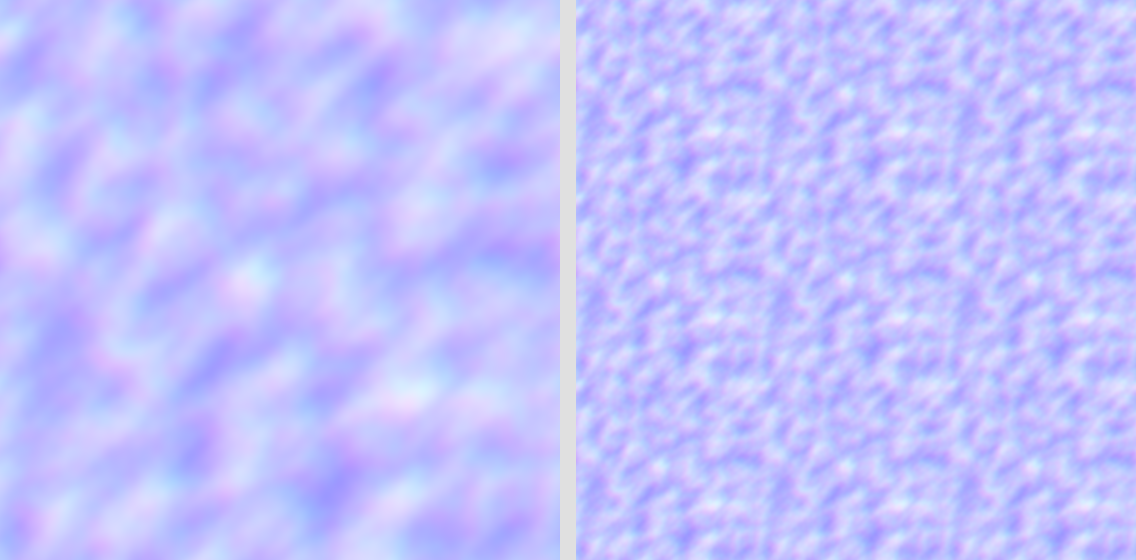
Left: one tile. Right: repeated 3 by 3.
Give the GLSL for this texture map, as a WebGL 2 fragment shader.

```glsl
#version 300 es
precision highp float;
// Soft lilac clouds with pink lower-left and cyan upper-right fringes, tiling.

uniform vec2 u_resolution;
out vec4 fragColor;

const vec3 BASE_COLOR = vec3(0.760, 0.757, 1.0);
const vec2 CONTRAST = vec2(0.205, 0.225);     // red, green swing
const vec2 FRINGE_SHIFT = vec2(0.012, 0.011); // red and green part along this
const float MEDIUM_WEIGHT = 0.50;
const float FINE_WEIGHT = 0.17;

// Whole-number lattices, the coarse one leaning along the rising diagonal
const mat2 COARSE = mat2(8.0, -1.0, -1.0, 8.0);
const mat2 MEDIUM = mat2(16.0, -2.0, -2.0, 16.0);
const mat2 FINE = mat2(32.0, -3.0, -3.0, 32.0);

// Integer hash giving a unit gradient
vec2 gradientAt(vec2 cell, uint seed) {
  uvec2 v = uvec2(ivec2(cell)) + uvec2(seed, seed * 7u);
  v = v * 1664525u + 1013904223u;
  v.x += v.y * 1664525u;
  v.y += v.x * 1664525u;
  v ^= v >> 16u;
  v.x += v.y * 1664525u;
  v.y += v.x * 1664525u;
  v ^= v >> 16u;
  vec2 g = vec2(v & 65535u) / 65535.0 * 2.0 - 1.0;
  return normalize(g + 1e-4);
}

// Brings a lattice cell back into the unit tile
vec2 wrapCell(vec2 cell, mat2 lattice) {
  return round(cell - lattice * floor(inverse(lattice) * cell + 0.0003));
}

float corner(vec2 cell, vec2 offset, vec2 local, mat2 lattice, uint seed) {
  return dot(gradientAt(wrapCell(cell + offset, lattice), seed), local - offset);
}

// Gradient noise that repeats over the unit square
float tiledNoise(vec2 p, mat2 lattice, uint seed) {
  vec2 q = lattice * p;
  vec2 cell = floor(q);
  vec2 f = q - cell;
  vec2 w = f * f * f * (f * (f * 6.0 - 15.0) + 10.0);
  float low = mix(corner(cell, vec2(0, 0), f, lattice, seed),
                  corner(cell, vec2(1, 0), f, lattice, seed), w.x);
  float high = mix(corner(cell, vec2(0, 1), f, lattice, seed),
                   corner(cell, vec2(1, 1), f, lattice, seed), w.x);
  return mix(low, high, w.y);
}

// Layered cloud height, centred on zero
float cloud(vec2 p) {
  return tiledNoise(p, COARSE, 11u)
       + MEDIUM_WEIGHT * tiledNoise(p + 0.37, MEDIUM, 23u)
       + FINE_WEIGHT * tiledNoise(p + 0.71, FINE, 47u);
}

void main() {
  vec2 uv = gl_FragCoord.xy / u_resolution;

  // Red and green read the same clouds from opposite sides
  vec2 heights = vec2(cloud(uv + FRINGE_SHIFT), cloud(uv - FRINGE_SHIFT));
  vec3 color = BASE_COLOR;
  color.rg += CONTRAST * heights;

  fragColor = vec4(clamp(color, 0.0, 1.0), 1.0);
}
```
